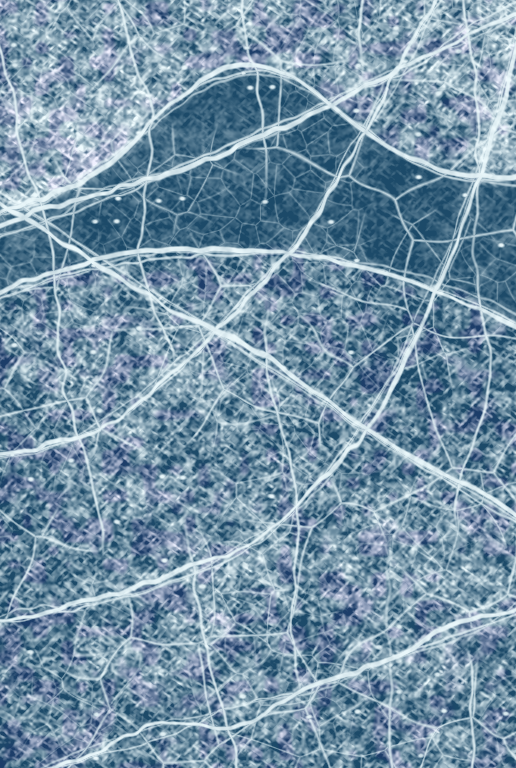
This texture is drawn by a WebGL 1 fragment shader. Its source:

```glsl
precision highp float;
// Cracked lake ice: grainy blue ice with a clear dark band, crossed by white cracks.
// Long bundled arcs follow formulas; finer cracks are warped Voronoi borders.
// All layers add to a single tone, which is then mapped from deep blue to frost.
uniform vec2 u_resolution;

float hash(vec2 p) {
  return fract(sin(dot(p, vec2(127.1, 311.7))) * 43758.5453);
}

float noise(vec2 p) {
  vec2 i = floor(p), f = fract(p);
  f = f * f * (3.0 - 2.0 * f);
  return mix(mix(hash(i), hash(i + vec2(1.0, 0.0)), f.x),
             mix(hash(i + vec2(0.0, 1.0)), hash(i + 1.0), f.x), f.y);
}

vec2 turn(vec2 p, float a) {
  return vec2(cos(a) * p.x - sin(a) * p.y, sin(a) * p.x + cos(a) * p.y);
}

vec2 cellPoint(vec2 c) {
  return c + 0.1 + 0.8 * vec2(hash(c), hash(c + 57.3));
}

// Distance to the nearest Voronoi border, in cells
float borderDistance(vec2 p) {
  vec2 home = floor(p), nearest = vec2(0.0);
  float best = 9.0;
  for (int y = -1; y <= 1; y++)
    for (int x = -1; x <= 1; x++) {
      vec2 r = cellPoint(home + vec2(x, y)) - p;
      if (dot(r, r) < best) { best = dot(r, r); nearest = r; }
    }
  float d = 9.0;
  for (int y = -2; y <= 2; y++)
    for (int x = -2; x <= 2; x++) {
      vec2 r = cellPoint(home + vec2(x, y)) - p, gap = r - nearest;
      if (dot(gap, gap) > 1e-4) d = min(d, dot(0.5 * (r + nearest), normalize(gap)));
    }
  return d;
}

float line(float d, float halfWidth) {
  float soft = 0.0016 + 0.5 / u_resolution.x;
  return 1.0 - smoothstep(halfWidth - soft, halfWidth + soft, abs(d));
}

// Height of each long crack over x
float arc(int i, float x) {
  if (i == 0) return 1.06 + 0.07 * x + 0.26 * exp(-pow(abs(x - 0.48) / 0.27, 2.0));
  if (i == 1) return 1.03 - 0.05 * x - 0.45 * (x - 0.5) * (x - 0.5);
  if (i == 2) return 0.6 + 0.15 * x + 1.05 * x * x;
  if (i == 3) return -0.03 + 0.28 * x + 0.05 * x * x;
  if (i == 4) return 0.29 + 0.2 * x + 0.95 * x * x * x * x;
  if (i == 5) return 1.04 + 0.33 * x + 0.1 * x * x;
  return 1.1 - 0.62 * x;
}

// Bundles of interwoven strands along the arcs
float longCracks(vec2 p) {
  float ink = 0.0;
  for (int i = 0; i < 7; i++) {
    float id = float(i), y = arc(i, p.x);
    float slope = (arc(i, p.x + 0.01) - y) / 0.01;
    float d = (p.y - y) / sqrt(1.0 + slope * slope);
    float spread = i == 3 ? 0.055 : 0.028;
    for (int j = 0; j < 3; j++) {
      float k = float(j), along = p.x + 0.4 * p.y;
      float sway = spread * (noise(vec2(along * 6.0, id * 7.0 + k * 3.1)) - 0.5)
                 + 0.008 * (noise(vec2(along * 38.0, id + k * 9.7)) - 0.5);
      float w = (j == 0 ? 0.0042 : 0.0021) * (0.6 + 0.8 * noise(p * 9.0 + id));
      ink = max(ink, line(d + sway, w) * (1.0 - 0.15 * k));
    }
    ink = max(ink, 0.3 * exp(-abs(d) / (0.4 * spread)) * noise(p * 70.0 + id));
  }
  return ink;
}

// Steep, jagged cracks that fade in and out
float steepCracks(vec2 p) {
  float ink = 0.0;
  for (int i = 0; i < 6; i++) {
    float id = float(i);
    float x = 0.29 + 0.155 * id - (0.19 - 0.05 * id) * p.y;
    x += 0.07 * (noise(vec2(p.y * 4.0, id * 5.3)) - 0.5)
       + 0.014 * (noise(vec2(p.y * 26.0, id * 8.9)) - 0.5);
    float shown = smoothstep(0.25, 0.5, noise(vec2(p.y * 3.0, id * 11.0 + 2.0)));
    ink = max(ink, line(p.x - x, 0.0026) * shown * 0.9);
  }
  return ink;
}

// Crack network of a given density, partly hidden
float network(vec2 p, float density, float halfWidth, float hidden) {
  vec2 warp = vec2(noise(p * 11.0 + density), noise(p * 11.0 - density)) - 0.5;
  vec2 q = turn(p + 0.035 * warp, density) + 3.7;
  float shown = smoothstep(hidden, hidden + 0.25, noise(p * 6.0 + density * 2.3));
  return line(borderDistance(q * density) / density, halfWidth) * shown;
}

void main() {
  vec2 p = gl_FragCoord.xy / u_resolution.x;

  // Streaky, gritty ice
  float streaks = max(noise(turn(p, 0.6) * vec2(65.0, 190.0)),
                      noise(turn(p, -0.8) * vec2(70.0, 180.0)));
  float tone = 0.34 + 0.85 * (streaks - 0.6) + 0.5 * (noise(p * 165.0) - 0.5)
             + 0.35 * (noise(p * 30.0) - 0.5) + 0.25 * (noise(p * 5.0) - 0.5);

  // Pale ice above the upper arc, clear dark ice between the two arcs
  float ragged = 0.03 * (noise(p * 14.0) - 0.5);
  float above = smoothstep(-0.015, 0.02, p.y - arc(0, p.x) + ragged);
  float band = smoothstep(-0.015, 0.02, p.y - arc(1, p.x) + ragged) * (1.0 - above);
  tone += 0.17 * above;
  tone = mix(tone, 0.07 + 0.4 * (tone - 0.3), 0.9 * band);

  // Cracks from hairlines to bundles, and loose flecks
  float ink = 0.42 * network(p, 21.0, 0.0012, 0.4);
  ink = max(ink, 0.65 * network(p, 10.0, 0.0016, 0.38));
  ink = max(ink, 0.8 * network(p, 4.6, 0.0022, 0.2));
  ink = max(ink, max(steepCracks(p), longCracks(p)));
  vec2 cell = floor(p * 24.0), off = fract(p * 24.0) - 0.3 - 0.4 * hash(cell + 4.0);
  float fleck = step(0.93, hash(cell + 9.0));
  ink = max(ink, fleck * line(length(off * vec2(0.7, 1.0)) / 24.0, 0.004));
  tone = mix(tone, 0.98, ink * (0.8 + 0.2 * noise(p * 90.0)));

  vec3 deepBlue = vec3(0.11, 0.29, 0.41), frost = vec3(0.94, 0.99, 1.0);
  vec3 color = mix(deepBlue, frost, clamp(tone, 0.0, 1.0));
  color.g -= 0.05 * smoothstep(0.5, 0.8, noise(p * 38.0 + 5.0)) * (1.0 - ink) * (1.0 - band);
  gl_FragColor = vec4(color, 1.0);
}
```
